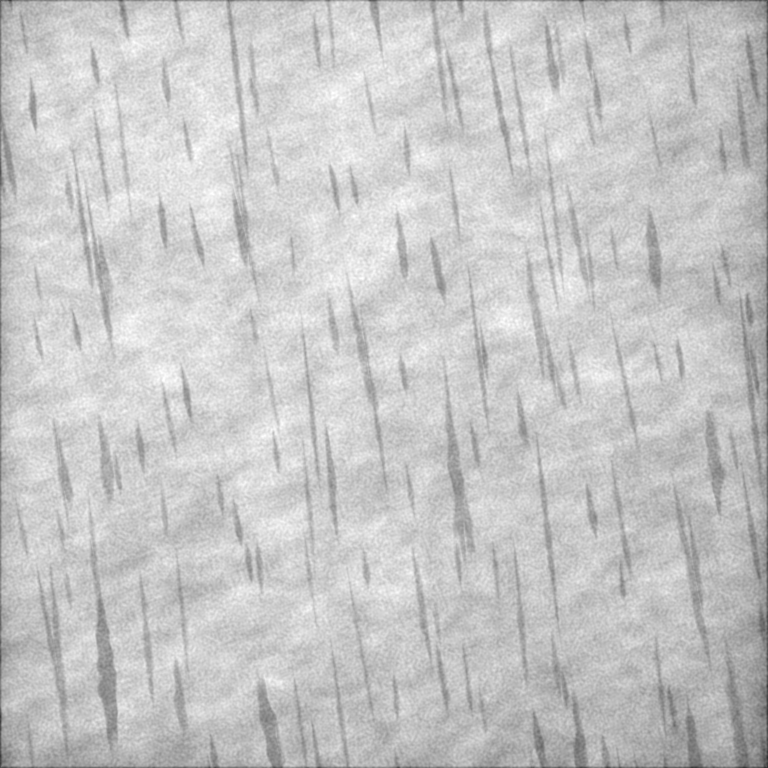
Write a Shadertoy shader that draws this texture.

```glsl
// Pale grey mottled sheet crossed by steep, dark, tapered streaks.
// Streaks are scattered over a skewed grid; gradient noise gives the
// mottling, the ragged fibre ends and the fine grain.

vec3 hash3(vec3 p) {
    p = fract(p * vec3(0.1031, 0.1030, 0.0973));
    p += dot(p, p.yxz + 33.33);
    return fract((p.xxy + p.yxx) * p.zyx);
}

float gradientNoise(vec2 p) {
    vec2 cell = floor(p), f = p - cell;
    vec2 u = f * f * f * (f * (f * 6.0 - 15.0) + 10.0);
    vec4 corner;
    for (int k = 0; k < 4; k++) {
        vec2 o = vec2(k & 1, k >> 1);
        vec2 gradient = hash3(vec3(cell + o, 7.0)).xy * 2.0 - 1.0;
        corner[k] = dot(gradient, f - o);
    }
    return mix(mix(corner.x, corner.y, u.x), mix(corner.z, corner.w, u.x), u.y);
}

// Darkening by one streak; d is the offset from its centre, y along its length
float streak(vec2 d, vec3 shape, float fibre, float lump) {
    float halfLength = mix(0.03, 0.145, pow(shape.x, 2.6));
    float halfWidth = mix(0.0027, 0.0115, pow(shape.y, 3.0));
    halfWidth = min(halfWidth, 0.11 * halfLength);
    float t = d.y / halfLength + 0.5 * fibre;
    float taper = (1.0 - t * t) * (1.0 - 0.35 * t) * (1.0 + 0.9 * lump);
    float side = abs(d.x) - halfWidth * taper;
    float cover = 1.0 - smoothstep(-0.0028, 0.0028, side);
    cover *= 1.0 - smoothstep(0.6, 1.15, abs(t));
    return cover * mix(0.13, 0.29, 0.5 * shape.z + 0.5 * shape.y);
}

float streaks(vec2 uv) {
    vec2 q = uv + vec2(0.15 * uv.y, 0.0);
    vec2 size = vec2(0.075, 0.18);
    vec2 home = floor(q / size);
    float fibre = gradientNoise(q * vec2(125.0, 6.0));
    float lump = gradientNoise(q * vec2(60.0, 38.0) + 9.0);
    float light = 1.0;
    for (int j = -1; j <= 1; j++)
    for (int i = -1; i <= 1; i++)
    for (int n = 0; n < 2; n++) {
        vec2 cell = home + vec2(i, j);
        vec3 place = hash3(vec3(cell + 20.0, float(n) + 3.0));
        vec3 shape = hash3(vec3(cell + 61.0, float(n) + 15.0));
        vec2 d = q - (cell + place.xy) * size;
        d.x += (place.z - 0.5) * 0.12 * d.y;
        light = min(light, 1.0 - streak(d, shape, fibre, lump));
    }
    return light;
}

void mainImage(out vec4 fragColor, in vec2 fragCoord) {
    vec2 uv = fragCoord / iResolution.xy;
    vec2 centred = uv - 0.5;

    // Uneven lighting, brighter towards the upper left
    float grey = 0.825 - 0.075 * centred.x + 0.09 * centred.y;
    float radius2 = dot(centred, centred);
    grey -= 0.55 * radius2 * radius2;

    // Cloudy mottling, drawn out along a gently rising diagonal
    vec2 wisp = mat2(0.94, -0.34, 0.34, 0.94) * uv;
    grey += 0.09 * gradientNoise(wisp * vec2(5.0, 8.0) + 4.0);
    grey += 0.13 * gradientNoise(wisp * vec2(15.0, 26.0));
    grey += 0.10 * gradientNoise(wisp * vec2(36.0, 60.0) + 30.0);

    grey *= streaks(uv);

    // Fine grain in two sizes
    grey += 0.13 * gradientNoise(wisp * 240.0);
    grey += 0.06 * gradientNoise(wisp * 120.0 + 50.0);

    // Shaded rim and thin dark border
    vec2 toEdge = min(uv, 1.0 - uv);
    float edge = min(toEdge.x, toEdge.y);
    grey -= 0.16 * exp(-toEdge.x / 0.018) + 0.06 * exp(-toEdge.y / 0.018);
    grey -= 0.18 * (1.0 - smoothstep(0.0005, 0.003, edge));

    fragColor = vec4(vec3(clamp(grey, 0.0, 1.0)), 1.0);
}
```
